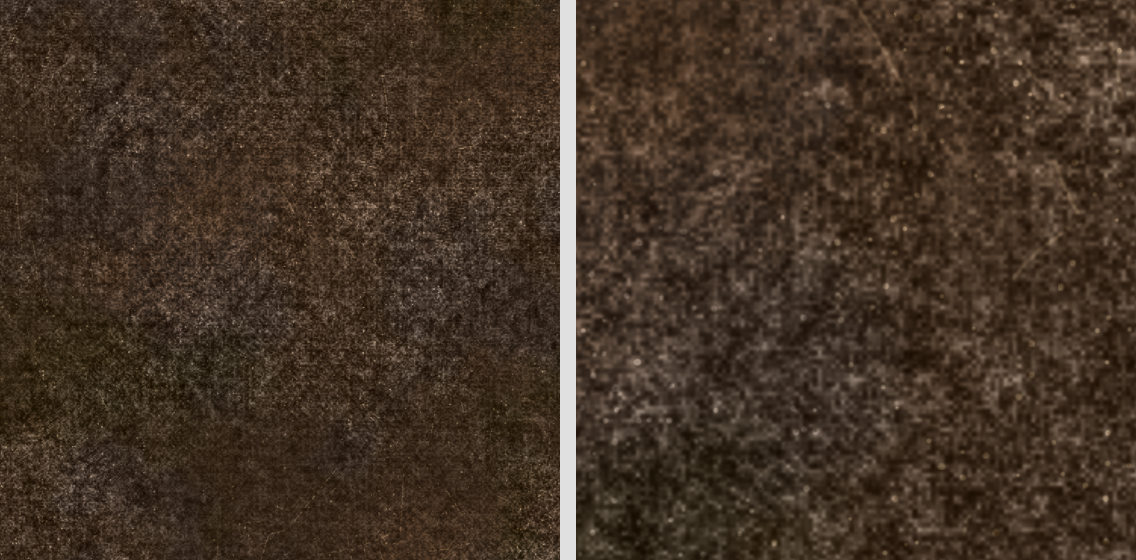
Left, the full canvas; right, a detail of the centre.
Write a WebGL 2 fragment shader that draws this texture.

```glsl
#version 300 es
precision highp float;

#define SHADOW vec3(0.18, 0.12, 0.07)
#define PALE vec3(0.44, 0.37, 0.31)
#define RUST_SHIFT vec3(0.035, 0.004, -0.016)
#define OLIVE_SHIFT vec3(-0.010, 0.004, -0.018)
#define ASH_SHIFT vec3(-0.008, 0.004, 0.020)
#define MEDIAN_RED 0.232
#define TONE_SPREAD 0.25
#define GRAIN_CONTRAST 1.45
#define GRAIN_SCALE 370.0
#define PATCH_SCALE 3.2
#define SCRATCH_WIDTH 0.0021
#define SCRATCH_GAIN 1.9

uniform vec2 u_resolution;
out vec4 fragColor;

float hash(vec2 p) {
    return fract(sin(dot(p, vec2(127.1, 311.7))) * 43758.5453);
}

vec2 hash2(vec2 p) {
    return vec2(hash(p), hash(p + 57.3));
}

// Value noise in -1..1
float noise(vec2 p) {
    vec2 i = floor(p), f = fract(p);
    f = f * f * (3.0 - 2.0 * f);
    float low = mix(hash(i), hash(i + vec2(1, 0)), f.x);
    float high = mix(hash(i + vec2(0, 1)), hash(i + vec2(1, 1)), f.x);
    return 2.0 * mix(low, high, f.y) - 1.0;
}

// Octaves are turned against each other to hide the lattice
float fbm(vec2 p) {
    const mat2 turn = mat2(1.6, 1.2, -1.2, 1.6);
    float sum = 0.0, amp = 1.0;
    for (int i = 0; i < 5; i++) {
        sum += amp * noise(p);
        p = turn * p + 17.0;
        amp *= 0.55;
    }
    return sum;
}

// One slightly bent, tapered scratch per occupied cell
float scratches(vec2 p, float cells, float density, float seed) {
    vec2 cell = floor(p * cells);
    float width = max(SCRATCH_WIDTH, 1.1 / min(u_resolution.x, u_resolution.y));
    float sum = 0.0;
    for (int y = -1; y <= 1; y++)
    for (int x = -1; x <= 1; x++) {
        vec2 id = cell + vec2(x, y);
        vec2 key = id + seed;
        vec2 center = (id + hash2(key)) / cells;
        float cluster = smoothstep(-0.5, 0.6, noise(center * 5.0 + 40.0));
        if (hash(key + 3.1) > density * cluster) continue;

        float angle = 3.0 * noise(center * 4.0 + seed) + 1.6 * (hash(key + 7.7) - 0.5);
        float halfLength = mix(0.2, 0.75, hash(key + 11.9)) / cells;
        vec2 d = p - center;
        vec2 q = vec2(cos(angle) * d.x + sin(angle) * d.y,
                      cos(angle) * d.y - sin(angle) * d.x);
        q.y += (hash(key + 19.3) - 0.5) * 5.0 * q.x * q.x + 0.0007 * noise(q.xx * 90.0 + key);

        float line = 1.0 - smoothstep(0.15 * width, width, abs(q.y));
        float taper = 1.0 - smoothstep(0.55, 1.0, abs(q.x) / halfLength);
        sum += line * taper * mix(0.35, 1.0, hash(key + 23.7));
    }
    return min(sum, 1.3);
}

// Tiny bright chips scattered on a jittered grid
float chips(vec2 p, float cells, float density) {
    vec2 id = floor(p * cells);
    vec2 d = fract(p * cells) - mix(vec2(0.3), vec2(0.7), hash2(id));
    float radius = mix(0.18, 0.38, hash(id + 5.7));
    float present = step(hash(id + 9.1), density);
    return present * (1.0 - smoothstep(0.4 * radius, 1.3 * radius, length(d)));
}

void main() {
    vec2 p = gl_FragCoord.xy / min(u_resolution.x, u_resolution.y);

    // Broad stains and worn areas
    float wear = fbm(p * PATCH_SCALE + 4.7);
    float rust = smoothstep(-0.1, 1.0, fbm(p * PATCH_SCALE + 31.0));
    float olive = smoothstep(0.0, 0.9, fbm(p * PATCH_SCALE + 73.0));
    float ash = smoothstep(0.0, 0.9, fbm(p * PATCH_SCALE * 1.6 + 112.0));
    float worn = smoothstep(-0.7, 0.8, wear);

    // Fine grain with a faint woven streak
    float grain = 0.9 * noise(p * GRAIN_SCALE)
                + 0.75 * noise(p.yx * GRAIN_SCALE * 0.57 + 9.0)
                + 0.5 * noise(p * GRAIN_SCALE * 0.27 + 21.0)
                + 0.35 * noise(p * GRAIN_SCALE * 0.12 + 35.0);
    float weave = noise(p * GRAIN_SCALE * vec2(0.9, 0.05)) + noise(p * GRAIN_SCALE * vec2(0.05, 0.9));
    float tone = GRAIN_CONTRAST * mix(0.65, 1.25, worn) * grain + 0.22 * weave;
    tone += 0.45 * wear + 0.5 * rust - 0.25 * olive;

    // Dark pitting in crumbly clumps
    float pits = smoothstep(0.2, 0.9, fbm(p * 38.0 + 6.0));
    tone -= pits * mix(0.4, 1.2, max(olive, ash));

    // Scratches, broken up by the grain
    float marks = scratches(p, 7.0, 0.75, 13.0) + 0.8 * scratches(p, 12.0, 0.6, 47.0)
                + 0.6 * scratches(p, 25.0, 0.55, 91.0);
    marks *= smoothstep(-0.9, 0.7, grain + 0.3);
    float flecks = chips(p, 150.0, mix(0.02, 0.10, max(worn * 0.6, olive)));
    tone += SCRATCH_GAIN * marks + 2.0 * flecks;

    // Tone to colour, then local tints
    float red = MEDIAN_RED * exp(TONE_SPREAD * min(tone, 4.0));
    vec3 color = mix(SHADOW, PALE, (red - SHADOW.r) / (PALE.r - SHADOW.r));
    color += RUST_SHIFT * rust * smoothstep(-0.8, 1.0, grain);
    color += OLIVE_SHIFT * olive + ASH_SHIFT * ash;
    color += vec3(0.03, 0.015, -0.02) * min(marks + flecks, 1.0) * (1.0 - ash);

    fragColor = vec4(clamp(color, 0.0, 1.0), 1.0);
}
```
